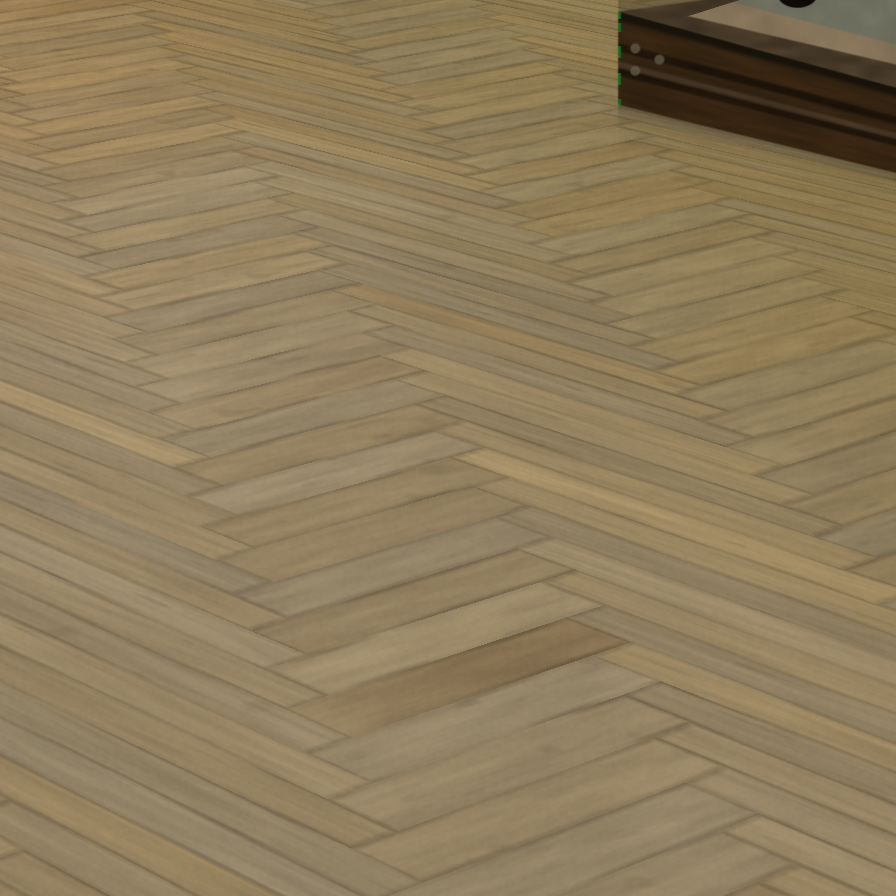
Reproduce this texture procedurally as a three.js fragment shader.

```glsl
varying vec2 vUv;

float hash(vec2 p) {
  return fract(sin(dot(p, vec2(127.1, 311.7))) * 43758.5453);
}

float noise(vec2 p) {
  vec2 i = floor(p), f = fract(p);
  f = f * f * (3.0 - 2.0 * f);
  return mix(mix(hash(i), hash(i + vec2(1.0, 0.0)), f.x),
             mix(hash(i + vec2(0.0, 1.0)), hash(i + 1.0), f.x), f.y);
}

float fbm(vec2 p) {
  float sum = 0.0, gain = 0.5;
  for (int i = 0; i < 4; i++) {
    sum += gain * noise(p);
    p = p * 2.03 + 17.3;
    gain *= 0.5;
  }
  return sum;
}

// 1 above the edge, 0 below, softened in canvas units
float above(float d) {
  return smoothstep(-0.0016, 0.0016, d);
}

float samePlank(vec2 a, vec2 b) {
  return 1.0 - step(0.5, distance(a, b));
}

vec3 herringbone(vec2 p) {
  // Perspective floor, one unit per plank width
  float depth = 1.75 - p.y;
  vec2 f = vec2(18.5 * (p.x + 3.14), 9.39 * (5.0 - p.x)) / depth + 0.5;

  // Planks 7 units long, alternating direction every 7 cells
  vec2 cell = floor(f), inner = f - cell;
  float d = floor(mod(cell.x - cell.y + 0.5, 14.0));
  bool rising = d < 6.5;
  float offset = rising ? d : 13.0 - d;
  vec2 id = cell - (rising ? vec2(offset, 0.0) : vec2(0.0, offset));
  vec2 w = rising ? vec2(offset + inner.x, inner.y) : vec2(offset + inner.y, inner.x);
  vec2 seed = id + (rising ? 0.0 : 57.0);
  float tone = hash(seed), hue = hash(seed + 9.7);

  // Broad light over the floor
  vec3 wood = mix(vec3(0.59, 0.52, 0.395), vec3(0.555, 0.475, 0.30),
                  smoothstep(0.75, 1.7, p.x * 0.7 + p.y));
  wood += vec3(0.03, 0.03, 0.035) * exp(-9.0 * dot(p - vec2(0.1, 0.68), p - vec2(0.1, 0.68)));
  wood += vec3(0.02, -0.015, -0.05) * exp(-12.0 * dot(p - vec2(0.0, 1.0), p - vec2(0.0, 1.0)));
  wood *= 0.97 + 0.06 * fbm(p * 5.0);

  // Plank tone
  wood *= 1.0 + 0.09 * (tone - 0.5);
  wood += vec3(0.012, 0.0, -0.016) * (hue - 0.5) * 2.0;
  float dark = step(0.94, tone) * 0.6 + samePlank(seed, vec2(42.0, 28.0));
  float pale = step(0.92, hue) * 0.6 + samePlank(seed, vec2(97.0, 84.0));
  wood *= 1.0 - dark * vec3(0.11, 0.14, 0.17) * smoothstep(-2.0, 5.0, w.x);
  wood *= 1.0 + 0.07 * pale;

  // Grain: fine streaks, wavy figure and dark flecks
  vec2 g = w + seed * vec2(3.7, 5.3);
  float near = smoothstep(0.7, 1.3, depth);
  float streak = fbm(vec2(g.x * 0.6, g.y * 5.0)) - 0.47;
  float figure = sin(g.y * 8.0 + 16.0 * fbm(vec2(g.x * 0.35, g.y * 0.8)));
  float fleck = smoothstep(0.76, 0.93, noise(vec2(g.x * 1.3, g.y * 3.5)));
  wood *= 1.0 + 0.17 * streak + (0.008 + 0.012 * near) * figure * hash(seed + 3.1);
  wood *= 1.0 - 0.09 * fleck * noise(g * 0.7);

  // Worn seams
  float soft = 0.15 / depth;
  float side = 1.0 - smoothstep(0.01, 0.03 + soft, min(w.y, 1.0 - w.y));
  float ends = 1.0 - smoothstep(0.01, 0.03 + soft, min(w.x, 7.0 - w.x));
  float wear = smoothstep(0.25, 0.8, noise(vec2(w.x * 0.6, 2.0) + seed * 2.3));
  wood *= 1.0 - max(side * (0.04 + 0.13 * wear), ends * 0.12);
  return wood + 0.016 * (noise(p * 260.0) - 0.5);
}

vec3 addBox(vec3 color, vec2 p) {
  float x = p.x - 0.69;
  float bottom = 0.883 - 0.245 * x;
  float lip = 0.987 - 0.274 * x;
  float left = above(x);

  // Contact shadow and warm edge on the floor
  float under = bottom - p.y;
  color *= 1.0 - 0.22 * left * exp(-max(under, 0.0) * 70.0);

  // Front boards with grooves
  float t = (p.y - bottom) / (lip - bottom);
  vec3 front = vec3(0.20, 0.135, 0.065) * (0.8 + 0.45 * fbm(vec2(p.x * 18.0, t * 14.0)));
  front *= 1.0 - 0.45 * (1.0 - smoothstep(0.02, 0.07, min(abs(t - 0.36), abs(t - 0.62))));
  front += 0.07 * (1.0 - smoothstep(0.015, 0.06, abs(t - 0.43)));
  front = mix(front, vec3(0.09, 0.07, 0.04), smoothstep(0.86, 0.95, t));
  for (int i = 0; i < 3; i++) {
    float k = float(i);
    vec2 bolt = vec2(0.709 + 0.027 * mod(k, 2.0), 0.946 - 0.0125 * k);
    front = mix(front, vec3(0.38, 0.34, 0.27), 0.8 * above(0.0055 - distance(p, bolt)));
  }
  front = mix(front, vec3(0.08, 0.42, 0.10),
              above(0.003 - x) * step(0.45, noise(vec2(4.0, p.y * 130.0))));

  // Rim and recessed tray
  vec3 rim = vec3(0.27, 0.22, 0.155) * (0.85 + 0.3 * noise(p * vec2(40.0, 120.0)));
  float tray = above(p.y - 0.982 + 0.233 * (p.x - 0.768)) * above(p.x - 0.768 - 3.2 * (p.y - 0.982));
  vec3 mat = mix(vec3(0.52, 0.45, 0.35), vec3(0.43, 0.43, 0.37), above(p.y - 1.21 + 0.26 * p.x));
  mat *= 0.9 + 0.2 * fbm(p * 35.0);
  mat = mix(mat, vec3(0.06, 0.04, 0.03), above(0.022 - length((p - vec2(0.89, 1.006)) * vec2(1.0, 1.5))));
  vec3 top = mix(rim, mat, tray);

  vec3 box = mix(front, top, above(p.y - lip));
  float mask = left * above(p.y - bottom) * above(0.987 + 0.14 * x - p.y);
  return mix(color, box, mask);
}

void main() {
  vec3 color = addBox(herringbone(vUv), vUv);
  gl_FragColor = vec4(clamp(color, 0.0, 1.0), 1.0);
}
```
